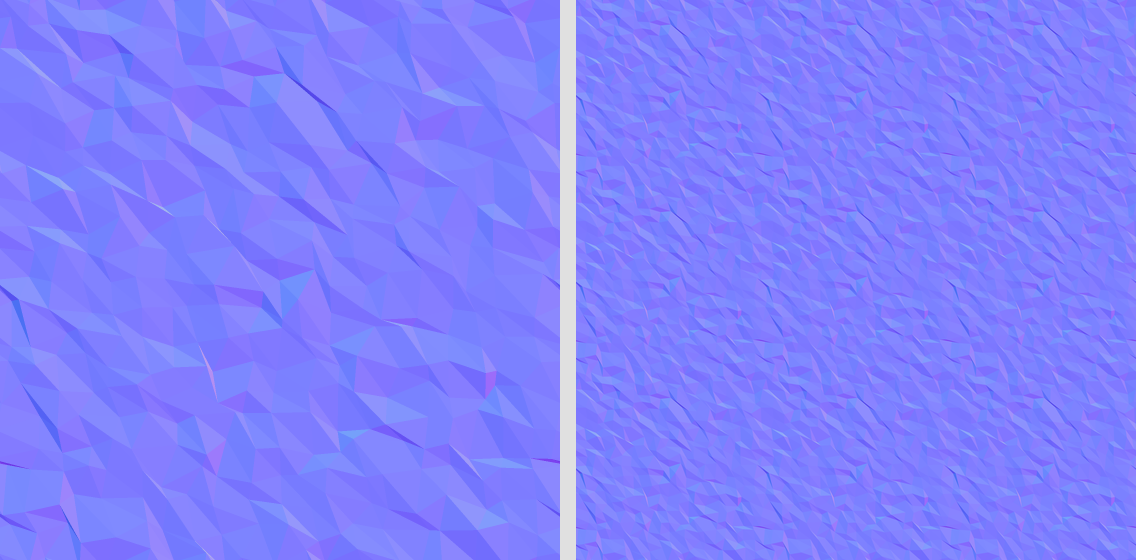
Left: one tile. Right: repeated 3 by 3.
Give the GLSL for this texture map, as a Shadertoy shader.

```glsl
// Tiling normal map of a crumpled low-poly surface.
// A wrapping grid of jittered vertices with random heights is split along its
// falling diagonals; each flat facet is coloured by its surface normal.

const int GRID = 20;            // cells per tile side
const int SAMPLES = 3;          // antialiasing samples per pixel side
const float JITTER = 0.42;      // vertex displacement, in cells
const float RELIEF = 0.118;     // height range, in cells
const float STEEP_LIMIT = 1.5;  // softens the slope of thin slivers

// Four random values from 0 to 1 for a grid vertex.
vec4 hash4(uvec2 cell) {
    uvec4 h = uvec4(cell.x, cell.y, cell.x + 71u, cell.y + 137u);
    h = h * 1664525u + 1013904u;
    for (int i = 0; i < 2; i++) {
        h.x += h.y * h.w;
        h.y += h.z * h.x;
        h.z += h.x * h.y;
        h.w += h.y * h.z;
        h ^= h >> 16u;
    }
    return vec4(h & 0xffffu) / 65535.0;
}

float cross2(vec2 a, vec2 b) {
    return a.x * b.y - a.y * b.x;
}

// Position (xy) and height (z) of a vertex; the hash wraps at the tile border.
vec3 meshVertex(ivec2 id) {
    vec4 rnd = 2.0 * hash4(uvec2((id + GRID) % GRID)) - 1.0;
    return vec3(vec2(id) + JITTER * rnd.xy, RELIEF * 0.5 * (rnd.z + rnd.w));
}

// Keeps the slope (xy) and height (z) of the topmost facet that covers p.
void coverFacet(vec2 p, vec3 a, vec3 b, vec3 c, inout vec3 top) {
    vec3 e1 = b - a, e2 = c - a;
    float area = cross2(e1.xy, e2.xy);
    if (area < 1e-4) return;  // folded under
    vec2 q = p - a.xy;
    float u = cross2(q, e2.xy) / area;
    float v = cross2(e1.xy, q) / area;
    float height = a.z + u * e1.z + v * e2.z;
    if (min(min(u, v), 1.0 - u - v) < -1e-4 || height < top.z) return;
    vec2 slope = vec2(e1.z * e2.y - e2.z * e1.y, e2.z * e1.x - e1.z * e2.x) / area;
    top = vec3(slope, height);
}

// Encodes the surface normal of a slope as a colour.
vec3 normalColour(vec2 slope) {
    slope *= inversesqrt(1.0 + STEEP_LIMIT * dot(slope, slope));
    return 0.5 + 0.5 * normalize(vec3(-slope, 1.0));
}

void mainImage(out vec4 fragColor, in vec2 fragCoord) {
    vec2 pixel = float(GRID) / iResolution.xy;
    vec2 centre = fragCoord * pixel;
    ivec2 base = ivec2(floor(centre)) - 1;

    // Vertices of the 3 x 3 cells around this pixel.
    vec3 mesh[16];
    for (int i = 0; i < 16; i++) mesh[i] = meshVertex(base + ivec2(i % 4, i / 4));

    vec3 colour = vec3(0.0);
    for (int s = 0; s < SAMPLES * SAMPLES; s++) {
        vec2 offset = (vec2(s % SAMPLES, s / SAMPLES) + 0.5) / float(SAMPLES) - 0.5;
        vec2 p = centre + offset * pixel;
        vec3 top = vec3(0.0, 0.0, -10.0);
        for (int k = 0; k < 9; k++) {
            int i = k % 3 + 4 * (k / 3);
            coverFacet(p, mesh[i], mesh[i + 1], mesh[i + 4], top);
            coverFacet(p, mesh[i + 5], mesh[i + 4], mesh[i + 1], top);
        }
        colour += normalColour(top.xy);
    }
    fragColor = vec4(colour / float(SAMPLES * SAMPLES), 1.0);
}
```
